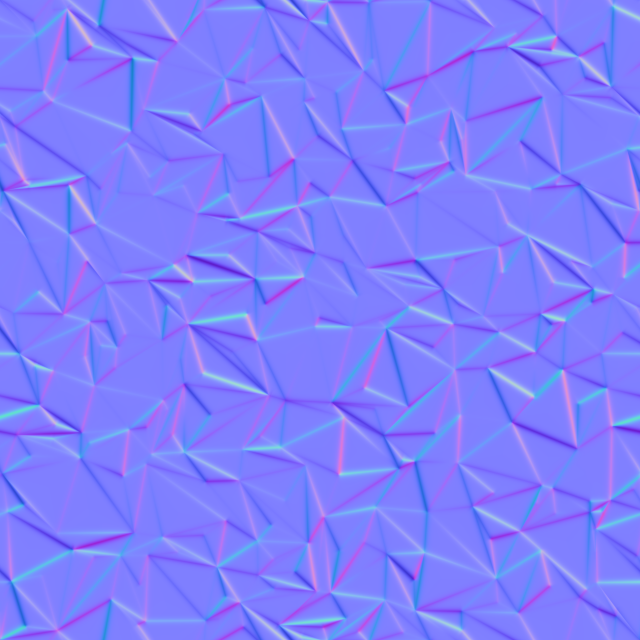
A Shadertoy shader for this texture map:

```glsl
const float GRID = 14.0;

vec2 hash2(vec2 p) {
    p = mod(p, GRID);
    return fract(sin(vec2(dot(p, vec2(127.1, 311.7)), dot(p, vec2(269.5, 183.3)))) * 43758.545);
}

float cross2(vec2 a, vec2 b) { return a.x * b.y - a.y * b.x; }

// Mesh vertex, free to sit almost anywhere in its cell
vec2 meshVertex(vec2 id) { return id + 0.01 + 0.98 * hash2(id); }

// Soft inward slope along one side of a raised facet
vec2 sideSlope(vec2 p, vec2 a, vec2 b) {
    float len = max(length(b - a), 1e-4);
    vec2 dir = (b - a) / len;
    vec2 inward = vec2(-dir.y, dir.x);
    float along = dot(p - a, dir);
    float dist = dot(p - a, inward);
    float ends = smoothstep(-0.04, 0.04, along) * smoothstep(-0.04, 0.04, len - along);
    return inward * ends * exp(0.25 - sqrt(dist * dist + 1e-4) / 0.04);
}

// Slope of a facet whose height tapers across it
vec2 facetSlope(vec2 p, vec2 a, vec2 b, vec2 c, vec2 seed) {
    float level = 2.0 * hash2(seed).x - 1.0;
    vec2 taper = 1.6 * (hash2(seed + 5.3) - 0.5);
    float height = level * abs(level) * (1.0 + dot(taper, p - (a + b + c) / 3.0));
    return height * (sideSlope(p, a, b) + sideSlope(p, b, c) + sideSlope(p, c, a));
}

// Some triangles break into three smaller facets around an inner point
vec2 triangleSlope(vec2 p, vec2 a, vec2 b, vec2 c, vec2 seed) {
    if (hash2(seed + 2.9).y > 0.35) return facetSlope(p, a, b, c, seed);
    vec2 r = 0.15 + 0.35 * hash2(seed + 8.1);
    vec2 inner = a + (b - a) * r.x + (c - a) * r.y;
    return facetSlope(p, a, b, inner, seed + 0.05)
         + facetSlope(p, b, c, inner, seed + 0.11)
         + facetSlope(p, c, a, inner, seed + 0.17);
}

// Quad between four vertices, split along a diagonal that stays inside it
vec2 quadSlope(vec2 p, vec2 id) {
    vec2 a = meshVertex(id);
    vec2 b = meshVertex(id + vec2(1, 0));
    vec2 c = meshVertex(id + vec2(1, 1));
    vec2 d = meshVertex(id + vec2(0, 1));
    bool acInside = cross2(c - a, b - a) < 0.0 && cross2(c - a, d - a) > 0.0;
    bool bdInside = cross2(d - b, a - b) > 0.0 && cross2(d - b, c - b) < 0.0;
    vec2 seed1 = id + 0.37, seed2 = id + 0.71;
    if (acInside && (!bdInside || hash2(id + 0.13).y > 0.5))
        return triangleSlope(p, a, b, c, seed1) + triangleSlope(p, a, c, d, seed2);
    return triangleSlope(p, a, b, d, seed1) + triangleSlope(p, b, c, d, seed2);
}

void mainImage(out vec4 fragColor, in vec2 fragCoord) {
    vec2 p = fragCoord / iResolution.xy * GRID;
    vec2 cell = floor(p);

    // Add up every facet that can reach this point
    vec2 slope = vec2(0.0);
    for (int y = -2; y <= 1; y++)
        for (int x = -2; x <= 1; x++)
            slope += quadSlope(p, cell + vec2(x, y));

    // Encode the surface normal as colour
    vec3 normal = normalize(vec3(-0.75 * slope, 1.0));
    fragColor = vec4(0.5 + 0.5 * normal, 1.0);
}
```
